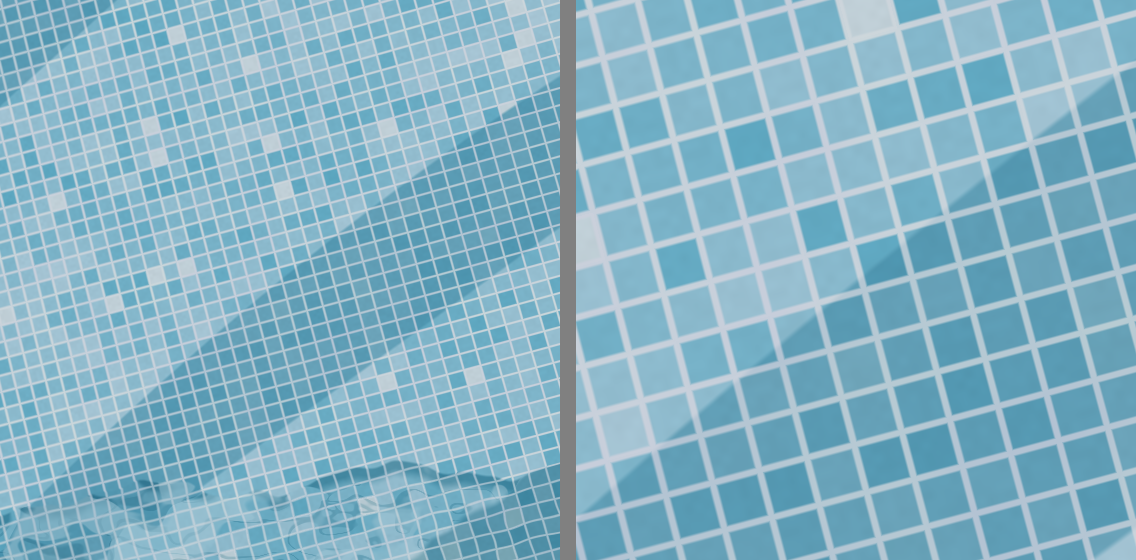
Left: the whole. Right: its middle third, enlarged.
This texture is drawn by a Shadertoy shader. Its source:

```glsl
// Slanted pool mosaic: pale grout around blue tiles of random tone, crossed by
// diagonal shadow bands, with a rippled water line along the bottom.
// The grid is a skewed lattice, bent slightly so the columns narrow to the left.

float hash(vec2 p) {
    return fract(sin(dot(p, vec2(127.1, 311.7))) * 43758.5453);
}

float noise(vec2 p) {
    vec2 i = floor(p), f = fract(p);
    f = f * f * (3.0 - 2.0 * f);
    return mix(mix(hash(i), hash(i + vec2(1, 0)), f.x),
               mix(hash(i + vec2(0, 1)), hash(i + vec2(1, 1)), f.x), f.y);
}

// Lattice coordinates: one unit per tile
vec2 tileGrid(vec2 p) {
    return vec2(36.0 * p.x - 3.0 * p.x * p.x + 8.7 * p.y + 0.29,
                -8.6 * p.x + 33.6 * p.y - 0.8 * p.x * p.y - 0.05);
}

// 1 inside the diagonal band and the upper left corner
float shadow(vec2 p, float soft) {
    float top = 0.044 + p.x - 0.18 * p.x * p.x;
    float bottom = 0.725 * p.x - 0.131;
    float band = smoothstep(soft, -soft, p.y - top) * smoothstep(-soft, soft, p.y - bottom);
    float corner = smoothstep(-soft, soft, p.y - 0.81 - 0.91 * p.x);
    return max(band, corner);
}

void mainImage(out vec4 fragColor, in vec2 fragCoord) {
    vec2 p = fragCoord / iResolution.xy;
    float pixel = 1.0 / min(iResolution.x, iResolution.y);

    // Water surface and the wobble seen through it
    float surface = 0.092 + 0.07 * p.x + 0.018 * sin(15.0 * p.x - 2.3)
                  + 0.022 * noise(vec2(p.x * 24.0, 3.0));
    float depth = surface - p.y;
    float water = smoothstep(-0.003, 0.003, depth);
    vec2 wobble = vec2(noise(p * vec2(18, 30)), noise(p * vec2(22, 34) + 9.0)) - 0.5;
    float shade = shadow(p + wobble * 0.07 * water, 0.002 + pixel);

    // Tile tones: random per tile, drifting in clusters, with rare pale tiles
    vec2 grid = tileGrid(p + wobble * 0.005 * water);
    vec2 id = floor(grid);
    float tone = 0.78 * hash(id) + 0.4 * noise(id * 0.23) - 0.1;
    tone = mix(tone, 0.38, 0.45 * shade);
    vec3 color = mix(vec3(0.36, 0.65, 0.75), vec3(0.65, 0.77, 0.83), clamp(tone, 0.0, 1.0));
    float pale = step(0.965, hash(id + 41.0)) * (1.0 - 0.7 * shade);
    color = mix(color, vec3(0.75, 0.81, 0.84), pale);
    color *= 0.985 + 0.03 * noise(grid * 5.0);
    color *= mix(vec3(1), vec3(0.74, 0.87, 0.90), shade);

    // Ripples: dark wavy streaks, light glints and a deep right corner
    float ripple = noise(p * vec2(13, 42) + wobble * 2.5);
    float rim = smoothstep(0.035, 0.008, depth) * smoothstep(0.25, 0.6, ripple);
    float streak = smoothstep(0.1, 0.03, abs(ripple - 0.5)) * 0.45;
    float deep = smoothstep(-0.01, 0.01, 0.69 * (p.x - 0.73) - p.y + 0.03 * wobble.x);
    float dark = clamp(max(max(rim, streak), deep * 0.8) + 0.1, 0.0, 1.0);
    float glint = smoothstep(0.62, 0.7, noise(p * vec2(17, 23) + wobble + 5.0)) * (1.0 - deep);
    vec3 wet = color * mix(vec3(1), vec3(0.58, 0.77, 0.81), dark);
    wet = mix(wet, vec3(0.62, 0.77, 0.83), glint * 0.5);
    color = mix(color, wet, water);

    // Grout lines, softer and wider toward the left
    vec2 toLine = 0.5 - abs(fract(grid) - 0.5);
    float soft = 26.0 * pixel + 0.035 * (1.0 - p.x);
    vec2 halfWidth = vec2(mix(0.085, 0.058, p.x), mix(0.075, 0.062, p.x));
    vec2 line = 1.0 - smoothstep(halfWidth - soft, halfWidth + soft, toLine);
    vec3 grout = mix(vec3(0.81, 0.85, 0.86), vec3(0.79, 0.81, 0.86), noise(grid * 0.6));
    grout *= mix(vec3(1), vec3(0.91, 0.95, 0.97), max(shade, water * dark));
    color = mix(color, grout, max(line.x, line.y) * (0.95 - 0.2 * water));

    fragColor = vec4(color, 1.0);
}
```
